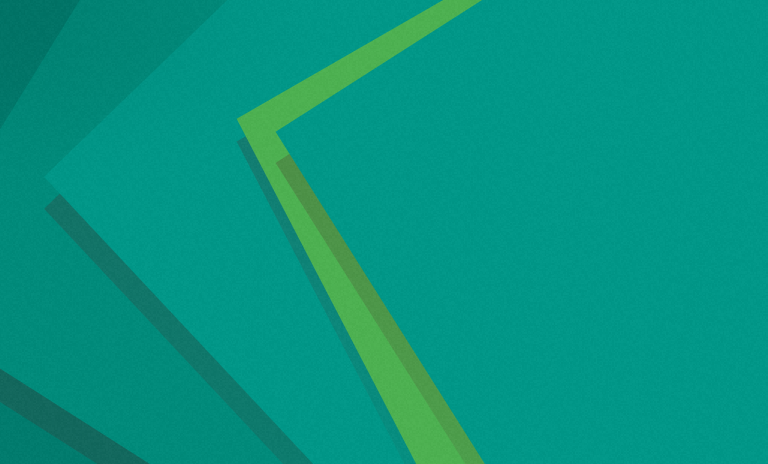
Write a Shadertoy shader that draws this background.

```glsl
// Layered paper wedges in teal and green, with flat drop shadows and fine grain.

#define TEAL        vec3(0.004, 0.592, 0.533)
#define TEAL_MID    vec3(0.004, 0.545, 0.482)
#define TEAL_DARK   vec3(0.004, 0.485, 0.430)
#define GREEN       vec3(0.302, 0.692, 0.318)
#define SHADOW      vec3(0.300, 0.150, 0.150)
#define SHADOW_MAX  0.25
#define GRAIN       0.022
#define GRAIN_ROWS  310.0
#define VIGNETTE    0.07

float hash(vec2 cell) {
    return fract(sin(dot(cell, vec2(12.9898, 78.233))) * 43758.5453);
}

// Signed distance to the line from a along b - a, positive on its left
float lineSide(vec2 p, vec2 a, vec2 b) {
    vec2 d = normalize(b - a);
    vec2 q = p - a;
    return d.x * q.y - d.y * q.x;
}

// Coverage of a wedge opening to the right; its edges leave the corner
// and cross the canvas top at topX and the canvas bottom at bottomX
float wedge(vec2 p, vec2 corner, float topX, float bottomX) {
    float below = -lineSide(p, corner, vec2(topX, 1.0));
    float above = lineSide(p, corner, vec2(bottomX, 0.0));
    return clamp(min(below, above) * iResolution.y + 0.5, 0.0, 1.0);
}

// Lay one sheet over the colour, after its shadow dropped straight down;
// the shadow fades from the corner to tailAlpha at the canvas bottom
vec3 addSheet(vec3 base, vec2 p, vec2 corner, float topX, float bottomX,
              float drop, float tailAlpha, vec3 sheetColor) {
    float shade = wedge(p + vec2(0.0, drop), corner, topX, bottomX);
    float alpha = mix(tailAlpha, SHADOW_MAX, clamp(p.y / corner.y, 0.0, 1.0));
    base = mix(base, SHADOW, shade * alpha);
    return mix(base, sheetColor, wedge(p, corner, topX, bottomX));
}

void mainImage(out vec4 fragColor, in vec2 fragCoord) {
    vec2 p = fragCoord / iResolution.y;
    vec2 uv = fragCoord / iResolution.xy;

    // Sheets from back to front
    vec3 color = TEAL_DARK;
    color = addSheet(color, p, vec2(-0.228, 0.351), 0.172, 0.323, 0.072, 0.23, TEAL_MID);
    color = addSheet(color, p, vec2(0.095, 0.619), 0.490, 0.675, 0.069, 0.16, TEAL);
    color = addSheet(color, p, vec2(0.510, 0.744), 0.955, 0.897, 0.049, 0.07, GREEN);
    color = addSheet(color, p, vec2(0.594, 0.716), 1.039, 1.045, 0.067, 0.13, TEAL);

    // Soft darkening toward the upper left
    color *= 1.0 - VIGNETTE * smoothstep(0.45, 0.0, length(uv - vec2(0.0, 1.0)));

    // Paper grain
    color += GRAIN * (hash(floor(p * GRAIN_ROWS)) - 0.5);

    fragColor = vec4(clamp(color, 0.0, 1.0), 1.0);
}
```
